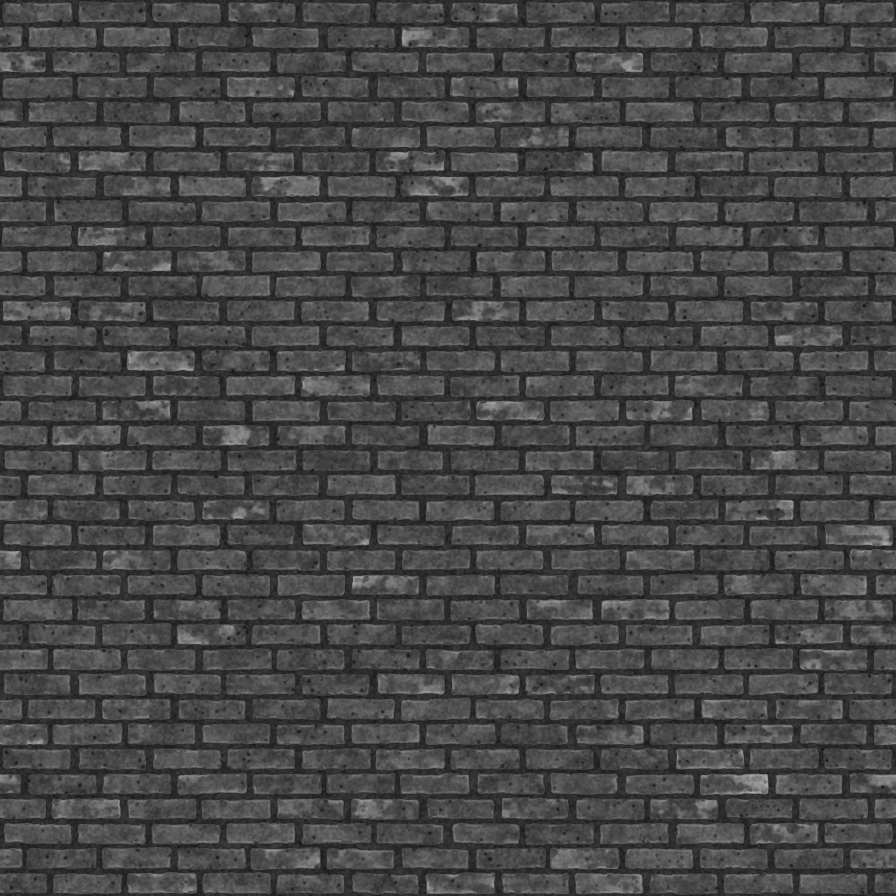
Reproduce this texture procedurally as a WebGL 2 fragment shader.

```glsl
#version 300 es
precision highp float;
// Weathered charcoal brick wall in third-offset running bond, tiling on all sides.

#define COLUMNS 12.0
#define ROWS 36.0
#define BRICK_HALF vec2(1.365, 0.402) // in row heights; a cell is 3 by 1
#define CORNER 0.11
#define EDGE_WEAR 0.13
#define MORTAR_TONE 0.172
#define BRICK_TONE 0.306
#define WORN_SHARE 0.24
#define WORN_GAIN 0.19
#define RIM_GAIN 0.075
#define PIT_DEPTH 0.12
#define GRAIN 0.09

uniform vec2 u_resolution;
out vec4 outColor;

// Integer hash: two random values per lattice cell
vec2 hash2(vec2 cell, float seed) {
    uvec3 v = uvec3(ivec3(vec3(cell, seed))) * 1664525u + 1013904223u;
    v.x += v.y * v.z; v.y += v.z * v.x; v.z += v.x * v.y;
    v ^= v >> 16u;
    v.x += v.y * v.z; v.y += v.z * v.x;
    return vec2(v.xy >> 8u) / 16777216.0;
}

// Wrapping cellular noise: nearest distance, its cell value, blended value
vec3 cellular(vec2 uv, vec2 period, float seed) {
    vec2 p = uv * period, base = floor(p);
    float nearest = 9.0, value = 0.0, total = 0.0, weights = 0.0;
    for (int j = -1; j <= 1; j++)
    for (int i = -1; i <= 1; i++) {
        vec2 cell = base + vec2(i, j);
        vec2 id = mod(cell, period);
        float d = length(cell + hash2(id, seed) - p);
        float tone = hash2(id, seed + 50.0).x;
        float w = exp(-6.0 * d * d);
        total += w * tone;
        weights += w;
        if (d < nearest) { nearest = d; value = tone; }
    }
    return vec3(nearest, value, total / weights);
}

float roundedBox(vec2 p, vec2 halfSize, float radius) {
    vec2 q = abs(p) - halfSize + radius;
    return length(max(q, 0.0)) + min(max(q.x, q.y), 0.0) - radius;
}

void main() {
    vec2 uv = gl_FragCoord.xy / u_resolution;
    uv.y = 1.0 - uv.y; // rows run from the top down
    float pixel = ROWS / u_resolution.y;

    // Brick cell, each row shifted by a third
    float row = floor(uv.y * ROWS);
    float x = uv.x * COLUMNS - mod(row, 3.0) / 3.0;
    vec2 id = vec2(mod(floor(x), COLUMNS), row);
    vec2 local = (vec2(fract(x), fract(uv.y * ROWS)) - 0.5) * vec2(ROWS / COLUMNS, 1.0);
    vec2 shade = hash2(id, 1.0);
    vec2 shift = hash2(id, 2.0) - 0.5;
    vec2 form = hash2(id, 3.0) - 0.5;

    // Noise layers
    float cloud = cellular(uv, vec2(2.0, 2.5) * ROWS, 11.0).z - 0.5;
    float fine = cellular(uv, vec2(5.0) * ROWS, 12.0).z - 0.5;
    float grain = cellular(uv, vec2(10.0) * ROWS, 13.0).z - 0.5;
    float streak = cellular(uv, vec2(1.0, 4.0) * ROWS, 14.0).z - 0.5;
    vec3 pits = cellular(uv, vec2(3.0) * ROWS, 15.0);

    // Worn brick outline
    vec2 p = local - shift * vec2(0.06, 0.03);
    p.y += p.x * form.x * 0.035;
    float d = roundedBox(p, BRICK_HALF + form * vec2(0.05, 0.03), CORNER);
    d += EDGE_WEAR * (0.55 * cloud + 0.45 * fine);
    float brickMask = smoothstep(0.5, -0.5, d / max(pixel, 0.06));

    // Brick face: clouds, streaks and grain
    float face = BRICK_TONE + (shade.x - 0.5) * 0.06;
    face += 0.07 * cloud + 0.05 * streak + 0.05 * fine + GRAIN * grain;

    // Pale scuffs, strong on a share of the bricks and heavier at one end
    float worn = smoothstep(1.0 - WORN_SHARE, 1.0, shade.y) * 0.7
               + 0.3 * step(1.0 - WORN_SHARE, shade.y) + 0.12;
    float lean = 0.65 + 0.35 * sin(p.x * 1.6 + p.y * 2.0 + shade.x * 6.3);
    float scuff = smoothstep(-0.2, 0.3, 0.6 * cloud + 0.5 * streak + 0.45 * fine);
    face += WORN_GAIN * worn * lean * scuff;

    // Pale broken rim and small dark pits
    float rim = smoothstep(0.07, 0.0, abs(d + 0.06));
    face += RIM_GAIN * rim * smoothstep(-0.25, 0.25, fine + cloud);
    face -= PIT_DEPTH * step(0.88, pits.y) * smoothstep(0.32, 0.1, pits.x);

    // Mortar, slightly darker beside the bricks
    float mortar = MORTAR_TONE + 0.04 * cloud + 0.06 * fine + 0.07 * grain;
    mortar -= 0.015 * smoothstep(0.08, 0.0, d);

    outColor = vec4(vec3(mix(mortar, face, brickMask)), 1.0);
}
```
